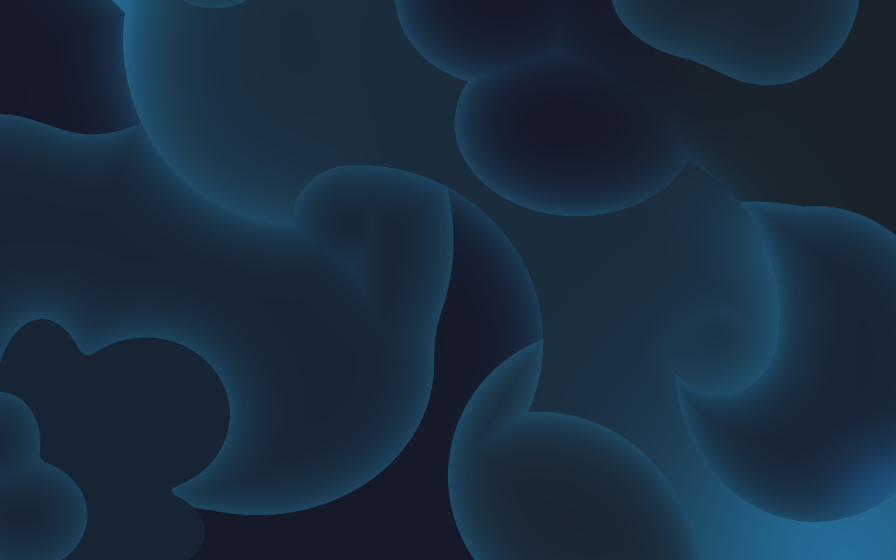
Give the GLSL for this background, as a WebGL 1 fragment shader.

```glsl
precision highp float;
// Overlapping dark blue cells with softly lit inner rims on a teal ground.
// Each outline joins, cuts or blends a few ellipses; the signed distance
// gives both the smooth edge and the fading rim light of its cell.

uniform vec2 u_resolution;

// Lengths are in hundredths of the canvas height, origin at lower left.
const vec3 NAVY  = vec3(0.086, 0.098, 0.160);
const vec3 SLATE = vec3(0.092, 0.142, 0.200);
const vec3 TEAL  = vec3(0.105, 0.175, 0.235);
const vec3 SMOKE = vec3(0.100, 0.138, 0.172);
const vec3 RIM   = vec3(0.130, 0.380, 0.530);
const vec3 LIGHT = vec3(0.140, 0.440, 0.610);
const vec3 BLUE  = vec3(0.120, 0.300, 0.500);
const float RIM_WIDTH = 4.2;
const float RIM_POWER = 0.62;

// Approximate signed distance to an axis-aligned ellipse.
float ellipse(vec2 p, vec2 center, vec2 radius) {
  vec2 q = (p - center) / radius;
  float k = length(q);
  return k * (k - 1.0) / max(length(q / radius), 0.0001);
}

// Union with a rounded joint of size k.
float blend(float a, float b, float k) {
  float h = max(k - abs(a - b), 0.0) / k;
  return min(a, b) - 0.25 * h * h * k;
}

// Paints a cell whose rim light fades inward from its edge.
void paintCell(inout vec3 color, float d, vec3 fill, float power, float width) {
  float aa = 70.0 / u_resolution.y;
  vec3 lit = mix(fill, RIM, power * exp(min(d, 0.0) / width));
  color = mix(color, lit, 1.0 - smoothstep(-aa, aa, d));
}

void main() {
  vec2 p = 100.0 * gl_FragCoord.xy / u_resolution.y;

  // Outlines shared by several cells
  float bowl = ellipse(p, vec2(52.0, 93.0), vec2(30.0, 33.0));
  float dome = ellipse(p, vec2(64.0, 39.0), vec2(33.0, 31.5));
  float arch = ellipse(p, vec2(112.0, 44.0), vec2(27.2, 29.5));
  float hook = min(max(arch, 38.0 - p.y),
                   ellipse(p, vec2(128.5, 40.0), vec2(10.3)));

  // Teal ground, lit in the bowl, along the arch and at lower right
  float bowlLight = exp(min(bowl, 0.0) / 7.0) * mix(0.45, 0.85, smoothstep(65.0, 100.0, p.y));
  bowlLight *= 1.0 - smoothstep(45.0, 72.0, p.x);
  float archLight = 0.55 * exp(min(hook, 0.0) / 8.0) * smoothstep(108.0, 136.0, p.x)
                  * (1.0 - smoothstep(52.0, 72.0, p.y));
  float cornerLight = 0.95 * exp(-pow(length(p - vec2(151.0, 0.0)) / 33.0, 2.0));
  vec3 color = mix(TEAL, LIGHT, max(bowlLight, max(archLight, cornerLight)));

  // Small cell at the top of the bowl
  paintCell(color, ellipse(p, vec2(38.3, 102.0), vec2(7.0, 3.4)), TEAL, 0.5, 3.0);

  // Navy body at left
  float body = max(-bowl, (p.x + p.y - 120.0) * 0.707);
  body = min(body, max(dome, 60.0 - p.x));
  body = min(body, ellipse(p, vec2(62.5, 60.0), vec2(10.4)));
  paintCell(color, body, NAVY, 0.5, RIM_WIDTH);

  // Hollow at lower left
  float hollow = ellipse(p, vec2(26.0, 26.0), vec2(15.0, 13.7));
  hollow = blend(hollow, ellipse(p, vec2(24.0, 5.0), vec2(12.5, 8.0)), 2.0);
  hollow = blend(hollow, ellipse(p, vec2(7.5, 28.0), vec2(8.5, 15.0)), 3.0);
  hollow = min(hollow, ellipse(p, vec2(8.0, 10.0), vec2(22.0, 24.0)));

  // Large panel around the hollow, with a wavy top
  float panel = blend(ellipse(p, vec2(20.0, 57.0), vec2(61.0, 48.0)),
                      ellipse(p, vec2(46.0, 35.0), vec2(31.5, 27.0)), 3.0);
  panel = max(panel, p.y - 77.8 - 1.8 * cos(0.19 * p.x));
  panel = max(max(panel, body), -hollow);
  paintCell(color, panel, SLATE, 0.55, RIM_WIDTH);
  paintCell(color, hollow, SLATE, 0.0, RIM_WIDTH);

  // Small cell in the lower left corner
  float bud = blend(ellipse(p, vec2(0.0, 21.0), vec2(7.2, 9.0)),
                    ellipse(p, vec2(4.0, 8.0), vec2(11.6, 10.0)), 2.0);
  paintCell(color, bud, SLATE, 0.5, RIM_WIDTH);

  // Two-lobed cell at bottom center
  float lobes = min(dome, ellipse(p, vec2(96.0, -4.0), vec2(29.0, 30.5)));
  lobes = max(lobes, ellipse(p, vec2(106.0, 15.0), vec2(26.0)));
  paintCell(color, lobes, SMOKE + vec3(0.0, 0.012, 0.025), RIM_POWER, RIM_WIDTH);

  // Dark cloud along the top, greyer and less lit to the right
  float cloud = min(ellipse(p, vec2(103.0, 78.0), vec2(21.8, 16.6)),
                    ellipse(p, vec2(90.0, 101.0), vec2(19.5, 16.5)));
  cloud = min(cloud, max(-arch, (185.0 - p.x - p.y) * 0.707));
  float fade = smoothstep(100.0, 138.0, p.x);
  paintCell(color, cloud, mix(NAVY, SMOKE, fade), mix(RIM_POWER, 0.22, fade), RIM_WIDTH);

  // Hanging cell at top right
  float drop = blend(ellipse(p, vec2(137.0, 102.0), vec2(16.5, 17.2)),
                     ellipse(p, vec2(128.0, 102.0), vec2(19.0, 13.0)), 3.0);
  paintCell(color, drop, SMOKE + vec3(0.0, 0.01, 0.025), 0.5, RIM_WIDTH);

  // Crescent at right, cut by the hook, with a blue lower corner
  float crescent = min(ellipse(p, vec2(145.5, 35.0), vec2(25.0, 28.2)),
                       max(ellipse(p, vec2(134.0, 44.0), vec2(32.0, 20.0)), 126.0 - p.x));
  crescent = max(crescent, -hook);
  float blueLight = 0.9 * exp(-pow(length(p - vec2(159.0, 10.0)) / 10.0, 2.0));
  paintCell(color, crescent, mix(SLATE, BLUE, blueLight), RIM_POWER, RIM_WIDTH);

  gl_FragColor = vec4(color, 1.0);
}
```
